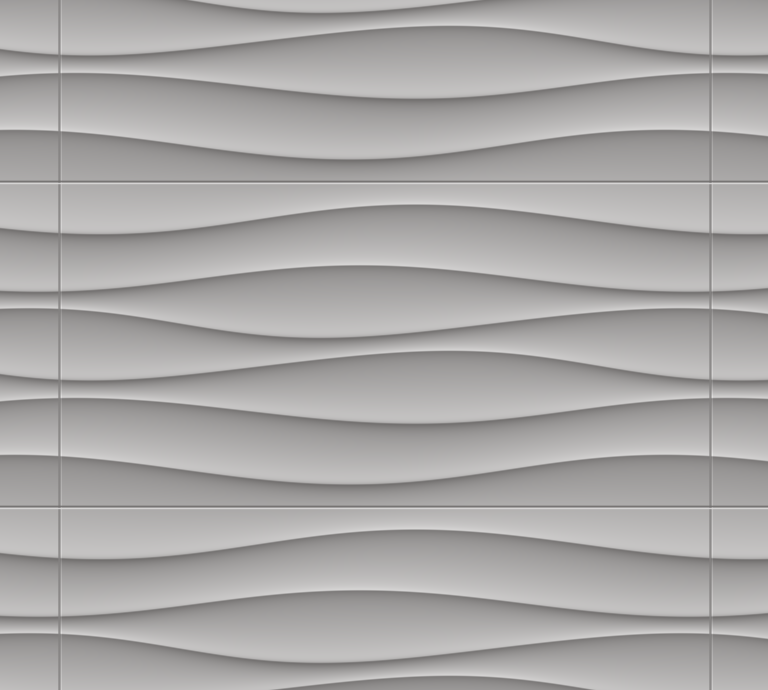
Give the GLSL for this texture, as a WebGL 2 fragment shader.

```glsl
#version 300 es
precision highp float;
// Grey wall tiles pressed with flowing horizontal wave ridges, parted by thin grooves.
uniform vec2 u_resolution;
out vec4 outColor;

const float TAU = 6.2831853;
const vec2 TILE = vec2(0.9435, 0.471);   // tile size in canvas heights

// Ridges down one tile: depth, amplitude, crest position, skew
const vec4 RIDGES[6] = vec4[6](
  vec4(0.117, 0.046, 0.547, -0.05),
  vec4(0.299, 0.041, 0.462, -0.02),
  vec4(0.436, 0.046, -0.046, 0.17),
  vec4(0.567, 0.046, 0.600, 0.17),
  vec4(0.706, 0.040, 0.025, -0.07),
  vec4(0.887, 0.046, -0.069, -0.05));

// Returns the ridge depth and its wave value: 1 on a crest, -1 in a trough
vec2 ridge(int index, float x) {
  vec4 r = RIDGES[(index + 6) % 6];
  float wrap = floor(float(index) / 6.0);
  float angle = TAU * (x - r.z);
  float wave = cos(angle + r.w * (1.0 - cos(angle)));
  return vec2(r.x + wrap - r.y * wave, wave);
}

// Brightness of the slope between two neighbouring ridges
float slope(float y, vec2 top, vec2 bottom) {
  float below = max(y - top.x, 0.0);
  float above = max(bottom.x - y, 0.0);
  float t = below / max(below + above, 0.001);
  float crest = 0.5 + 0.5 * bottom.y;
  float light = mix(0.575, 0.785, pow(t, 1.1));
  light -= mix(0.16, 0.11, 0.5 + 0.5 * top.y) * exp(-below / 0.018);
  light += 0.075 * crest * exp(-above / 0.012);
  light -= 0.16 * (1.0 - crest) * exp(-above / 0.006);
  return light;
}

// Soft-edged line of a given half width
float line(float dist, float halfWidth, float pixel) {
  return 1.0 - smoothstep(halfWidth - 0.5 * pixel, halfWidth + 0.7 * pixel, abs(dist));
}

void main() {
  float pixel = 1.0 / u_resolution.y;
  vec2 p = vec2(gl_FragCoord.x, u_resolution.y - gl_FragCoord.y) * pixel;
  vec2 cell = (p - vec2(0.0861, 0.263)) / TILE;
  float y = fract(cell.y);

  // Lay the slopes over each other from top to bottom
  float light = 0.65;
  float soft = max(pixel, 0.0016) / TILE.y;
  vec2 top = ridge(-1, cell.x);
  for (int i = 0; i <= 6; i++) {
    vec2 bottom = ridge(i, cell.x);
    float cover = smoothstep(-soft, soft, y - top.x);
    light = mix(light, slope(y, top, bottom), cover);
    top = bottom;
  }

  // Grooves around the tiles: dark cut with a lit lip
  vec2 seam = (fract(cell + 0.5) - 0.5) * TILE;
  light = mix(light, light + 0.10, 0.7 * line(seam.x - 0.0028, 0.0008, pixel));
  light = mix(light, 0.51, 0.85 * line(seam.x, 0.0014, pixel));
  light = mix(light, 0.86, 0.85 * line(seam.y - 0.0030, 0.0009, pixel));
  light = mix(light, 0.42, 0.85 * line(seam.y, 0.0011, pixel));

  // Warm tint, fading in the highlights
  vec3 warmth = vec3(0.007, -0.004, -0.008) * (1.3 - light);
  outColor = vec4(clamp(light + warmth, 0.0, 1.0), 1.0);
}
```
